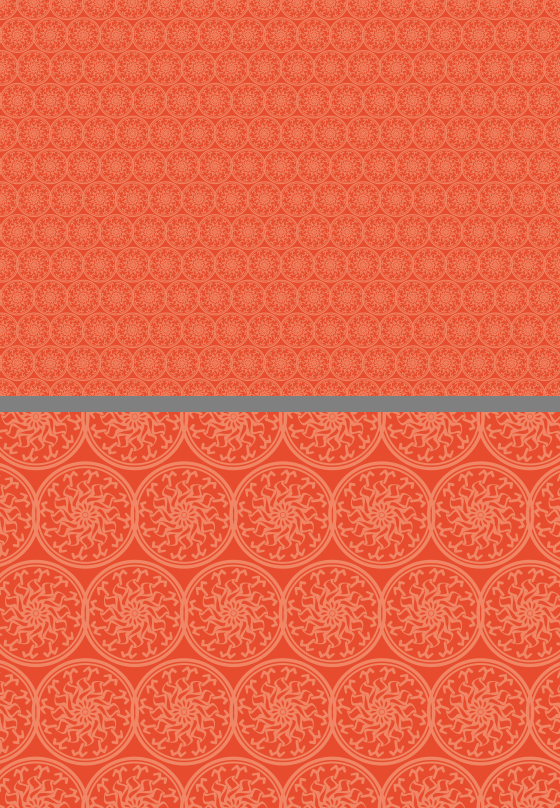
Top, the full canvas; bottom, a detail of the centre.
A WebGL 2 fragment shader for this pattern:

```glsl
#version 300 es
precision highp float;
// Staggered rows of touching double rings, each holding a swirling rosette
// of leaf outlines inside a wreath of small curled hooks. One medallion is
// folded into twelve wedges; coverage is averaged over a grid of subsamples.
uniform vec2 u_resolution;
out vec4 outColor;

const float TAU = 6.2831853;

float segment(vec2 p, vec2 a, vec2 b) {
    vec2 ab = b - a;
    return length(p - a - ab * clamp(dot(p - a, ab) / dot(ab, ab), 0.0, 1.0));
}

// Fold a direction into one of twelve wedges: x is radius, y is arc length.
vec2 wedge(float radius, float angle, float phase) {
    float turn = fract(angle * 12.0 / TAU + phase) - 0.5;
    return vec2(radius, turn * TAU / 12.0 * radius);
}

// Outline of a pointed leaf lying along the radius.
float leaf(vec2 q, float inner, float outer, float halfWidth) {
    float halfLength = 0.5 * (outer - inner);
    float u = (q.x - 0.5 * (inner + outer)) / halfLength;
    float edge = abs(abs(q.y) - halfWidth * (1.0 - u * u)) - 0.013;
    return max(edge, (abs(u) - 1.0) * halfLength);
}

float medallion(vec2 p) {
    float r = length(p);
    // Double ring
    float d = min(abs(r - 0.526) - 0.017, abs(r - 0.484) - 0.010);
    if (r > 0.5) return d;

    // Swirling rosette of three leaf layers
    float angle = atan(p.y, p.x);
    float swirl = angle + 2.6 * r + 0.16 * sin(r * 34.0);
    d = min(d, leaf(wedge(r, swirl, 0.0), 0.03, 0.16, 0.024));
    d = min(d, leaf(wedge(r, swirl, 0.5), 0.10, 0.27, 0.045));
    d = min(d, leaf(wedge(r, swirl, 0.0), 0.18, 0.35, 0.052));
    d = min(d, r - 0.025);

    // Wreath of curled hooks
    vec2 hook = wedge(r, angle + 2.6 * 0.35, 0.0);
    hook.y += 0.25 * (r - 0.38);
    float stem = segment(hook, vec2(0.33, 0.0), vec2(0.41, 0.0));
    hook.y = abs(hook.y);
    float arm = segment(hook, vec2(0.41, 0.0), vec2(0.448, 0.040));
    float curl = segment(hook, vec2(0.448, 0.040), vec2(0.415, 0.068));
    return min(d, min(stem, min(arm, curl)) - 0.014);
}

// Nearest line among the four medallions around a point.
float pattern(vec2 p) {
    float d = 1.0;
    float firstRow = floor(p.y / 0.996);
    for (int j = 0; j < 2; j++) {
        float row = firstRow + float(j);
        float shift = 0.03 + 0.5 * mod(row, 2.0);
        float firstColumn = floor(p.x - shift);
        for (int i = 0; i < 2; i++) {
            vec2 center = vec2(firstColumn + float(i) + shift, row * 0.996);
            d = min(d, medallion(p - center));
        }
    }
    return d;
}

void main() {
    // Seventeen medallions span the width
    float pixel = 17.0 / u_resolution.x;
    float coverage = 0.0;
    for (int k = 0; k < 16; k++) {
        vec2 offset = (vec2(k % 4, k / 4) + 0.5) / 4.0 - 0.5;
        float d = pattern((gl_FragCoord.xy + offset) * pixel);
        coverage += 1.0 - smoothstep(-0.2 * pixel, 0.2 * pixel, d);
    }
    vec3 vermilion = vec3(0.90, 0.30, 0.175);
    vec3 apricot = vec3(0.94, 0.525, 0.395);
    outColor = vec4(mix(vermilion, apricot, coverage / 16.0), 1.0);
}
```
